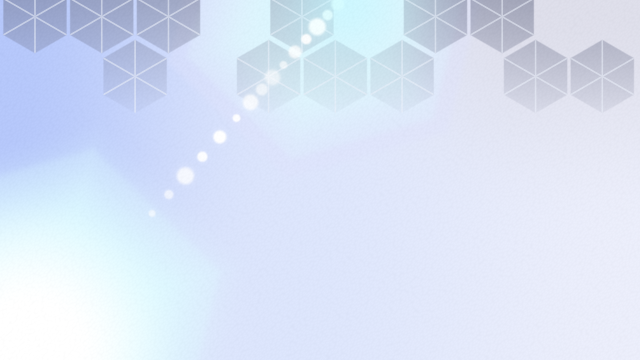
Reproduce this background procedurally as a WebGL 1 fragment shader.

```glsl
precision highp float;
uniform vec2 u_resolution;

const float TAU = 6.28318;
const float FLARE_TILT = -0.244;

vec2 direction(float angle) {
  return vec2(cos(angle), sin(angle));
}

// Distances to the three spokes of a hexagon; the largest is its radius
vec3 hexAxes(vec2 q, float tilt) {
  return abs(vec3(dot(q, direction(tilt)),
                  dot(q, direction(tilt + TAU / 6.0)),
                  dot(q, direction(tilt + TAU / 3.0))));
}

float hexRadius(vec2 q, float tilt) {
  vec3 a = hexAxes(q, tilt);
  return max(a.x, max(a.y, a.z));
}

float inside(float distance, float inner, float outer) {
  return 1.0 - smoothstep(inner, outer, distance);
}

vec2 hash2(vec2 cell) {
  vec2 h = vec2(dot(cell, vec2(127.1, 311.7)), dot(cell, vec2(269.5, 183.3)));
  return fract(sin(h) * 43758.5);
}

float cellular(vec2 q) {
  vec2 cell = floor(q);
  float nearest = 1.0;
  for (int y = -1; y <= 1; y++) {
    for (int x = -1; x <= 1; x++) {
      vec2 neighbour = cell + vec2(float(x), float(y));
      nearest = min(nearest, length(neighbour + hash2(neighbour) - q));
    }
  }
  return nearest;
}

vec3 backdrop(vec2 p) {
  vec3 lavender = vec3(0.86, 0.895, 0.985);
  vec3 pearl = vec3(0.92, 0.93, 0.98);
  vec3 mist = vec3(0.86, 0.86, 0.905);
  vec3 periwinkle = vec3(0.71, 0.78, 0.98);
  vec3 color = mix(lavender, pearl, smoothstep(0.7, 1.8, p.x));
  color = mix(color, mist, 0.85 * smoothstep(0.9, 1.5, p.x) * smoothstep(0.35, 1.0, p.y));
  return mix(color, periwinkle, inside(p.x, 0.0, 0.8) * smoothstep(0.1, 0.6, p.y));
}

// Soft hexagonal light in the lower left corner
vec3 cornerGlow(vec3 color, vec2 p) {
  vec3 aqua = vec3(0.87, 0.99, 1.0);
  float d = hexRadius(p - vec2(0.14, 0.11), FLARE_TILT);
  color = mix(color, aqua, 0.85 * inside(d, 0.2, 0.52));
  color = mix(color, aqua, 0.2 * inside(d, 0.41, 0.44));
  return mix(color, vec3(1.0), inside(length(p - vec2(0.08, 0.02)), 0.12, 0.45));
}

// Nested hexagonal lens light; level is the strength of its centre
vec3 lensFlare(vec3 color, float d, float level) {
  color = mix(color, vec3(0.87, 0.885, 0.985), 0.4 * inside(d, 0.385, 0.415));
  color = mix(color, vec3(0.87, 0.93, 0.99), 0.4 * inside(d, 0.34, 0.365));
  return mix(color, vec3(0.87, 0.97, 0.99), level);
}

// Row bit masks say which columns hold a tile
vec3 hexTiles(vec3 color, vec2 p, float fade, float px) {
  vec3 slate = vec3(0.44, 0.46, 0.56);
  float spacing = 0.1854;
  for (int i = 0; i < 2; i++) {
    float row = float(i);
    vec2 q = p - vec2(0.0972 + 0.5 * spacing * row, 0.9537 - 0.166 * row);
    float column = floor(q.x / spacing + 0.5);
    q.x -= column * spacing;
    float mask = mix(215.0, 442.0, row);
    float present = step(0.0, column) * mod(floor(mask / exp2(max(column, 0.0))), 2.0);
    vec3 axes = hexAxes(q, 0.0);
    float radius = max(axes.x, max(axes.y, axes.z));
    float tile = present * inside(radius, 0.088 - px, 0.088 + px);
    float spoke = inside(min(axes.x, min(axes.y, axes.z)), 0.0006, 0.0012 + px);
    float shade = mix(0.05, 0.5, clamp((p.y - 0.69) / 0.31, 0.0, 1.0));
    shade += 0.06 * smoothstep(1.2, 1.6, p.x);
    color = mix(color, slate, tile * shade * fade);
    color = mix(color, vec3(0.92, 0.94, 0.98), 0.55 * tile * spoke);
  }
  return color;
}

// Light discs strung along a diagonal
vec3 lightTrail(vec3 color, vec2 p, float px) {
  for (int i = 0; i < 15; i++) {
    float n = float(i);
    float along = 0.0267 * n + 0.00072 * n * n - 0.019 * exp(-pow(abs(n - 8.5), 2.0) / 5.0);
    vec2 center = vec2(0.9375, 0.989) - along * vec2(1.0, 1.13);
    float size = 0.0169 + 0.004 * cos(0.5 * TAU * n) + 0.0035 * cos(TAU * (n - 2.0) / 5.0);
    size *= 1.0 - 0.5 * smoothstep(12.5, 14.0, n);
    float strength = 0.72 + 0.25 * cos(TAU * (n - 2.0) / 8.0);
    float d = length(p - center);
    vec3 tint = mix(vec3(0.84, 0.99, 1.0), vec3(1.0), smoothstep(0.0, 3.0, n));
    color = mix(color, tint, strength * inside(d, size * 0.7, size * 1.1 + px));
    color = mix(color, tint, 0.2 * inside(d, 0.0, size * 2.0));
  }
  return color;
}

void main() {
  vec2 p = gl_FragCoord.xy / u_resolution.y;
  float px = 1.0 / u_resolution.y;
  float flareRadius = hexRadius(p - vec2(0.91, 0.954), FLARE_TILT);
  float flareLevel = 0.8 * inside(flareRadius, 0.17, 0.375);
  float source = exp(-40.0 * dot(p - vec2(0.96, 1.0), p - vec2(0.96, 1.0)));

  vec3 color = cornerGlow(backdrop(p), p);
  color = lensFlare(color, flareRadius, flareLevel);
  color = hexTiles(color, p, 1.0 - 0.35 * flareLevel, px);
  color = mix(color, vec3(0.76, 0.97, 1.0), 0.6 * source);
  color = lightTrail(color, p, px);

  // Faint paper grain, stretched along a diagonal
  vec2 grain = vec2(p.x + p.y, 1.6 * (p.y - p.x)) * 75.0;
  color += 0.02 * (0.45 - cellular(grain));
  gl_FragColor = vec4(clamp(color, 0.0, 1.0), 1.0);
}
```
